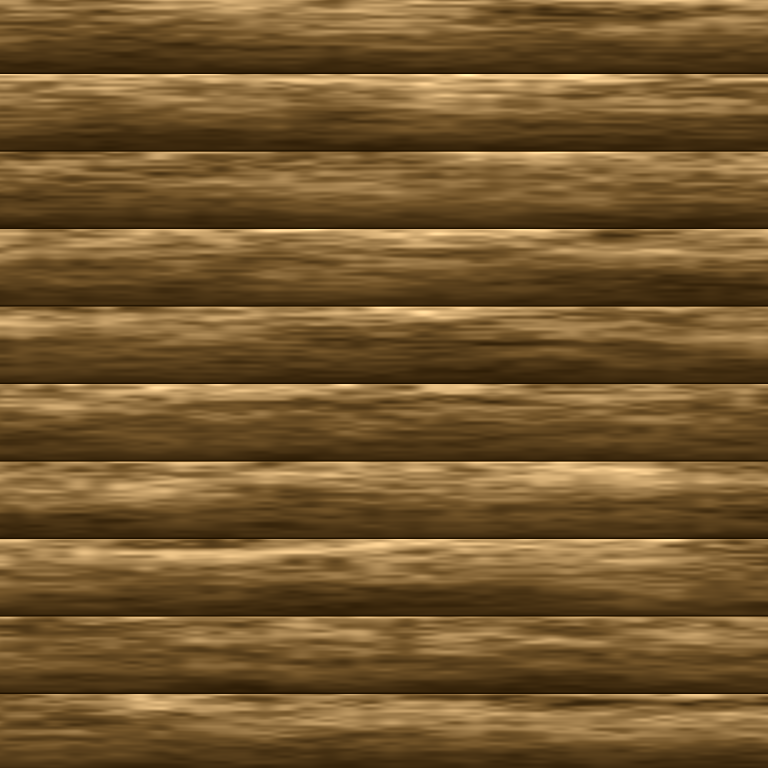
This texture is drawn by a WebGL 1 fragment shader. Its source:

```glsl
precision highp float;
// Horizontal rounded wooden slats with fine streaky grain, lit from above.

uniform vec2 u_resolution;

#define PITCH 0.1009          // height of one slat
#define FIRST_SEAM 0.0970     // height of the lowest visible seam
#define SEAM_WIDTH 0.024      // dark gap, as a share of a slat
#define GRAIN_CONTRAST 2.1
#define GRAIN_WARP 0.004
#define SLAT_VARIATION 0.04
#define SHADOW vec3(0.15, 0.09, 0.01)
#define WOOD vec3(0.45, 0.33, 0.16)
#define HIGHLIGHT vec3(0.81, 0.66, 0.44)

float hash(vec2 p) {
  return fract(sin(dot(p, vec2(127.1, 311.7))) * 43758.5453);
}

float noise(vec2 p) {
  vec2 cell = floor(p);
  vec2 f = fract(p);
  f = f * f * (3.0 - 2.0 * f);
  float low = mix(hash(cell), hash(cell + vec2(1.0, 0.0)), f.x);
  float high = mix(hash(cell + vec2(0.0, 1.0)), hash(cell + vec2(1.0, 1.0)), f.x);
  return mix(low, high, f.y);
}

// Layers of stretched noise, centred on zero; each slat gets its own streaks.
float woodGrain(vec2 p, float slat) {
  p.y += GRAIN_WARP * (noise(p * vec2(4.0, 12.0) + slat * 5.3) - 0.5);
  vec2 frequency = vec2(3.0, 48.0);
  float weight = 0.28;
  float sum = 0.0;
  for (int i = 0; i < 4; i++) {
    vec2 offset = vec2(17.3, 9.1) * (slat + float(i) * 3.0);
    sum += weight * (noise(p * frequency + offset) - 0.5);
    frequency *= vec2(2.3, 1.75);
    weight *= 0.95;
  }
  return sum;
}

// Dark below the middle, then wood, then highlight.
vec3 woodColor(float tone) {
  vec3 lower = mix(SHADOW, WOOD, tone * 2.0);
  vec3 upper = mix(WOOD, HIGHLIGHT, tone * 2.0 - 1.0);
  return tone < 0.5 ? lower : upper;
}

void main() {
  vec2 uv = gl_FragCoord.xy / u_resolution;
  float row = (uv.y - FIRST_SEAM) / PITCH;
  float slat = floor(row);
  float height = fract(row);
  float pixel = 1.0 / (u_resolution.y * PITCH);

  // Rounded shading with a thin bright upper lip
  float shade = mix(0.10, 0.86, pow(height, 0.9));
  shade += 0.10 * smoothstep(0.95, 0.99, height);
  shade += SLAT_VARIATION * (hash(vec2(slat, 4.0)) - 0.5) * height;

  // Grain fades into the shadow
  float tone = shade * (1.0 + GRAIN_CONTRAST * woodGrain(uv, slat));

  // Dark seam under the slat, smoothed against the lip of the next one
  float seam = 1.0 - smoothstep(0.0, max(SEAM_WIDTH, pixel), height);
  seam = max(seam, 1.0 - smoothstep(0.0, pixel, 1.0 - height));
  tone = mix(tone, -0.05, seam);

  gl_FragColor = vec4(clamp(woodColor(tone), 0.0, 1.0), 1.0);
}
```
